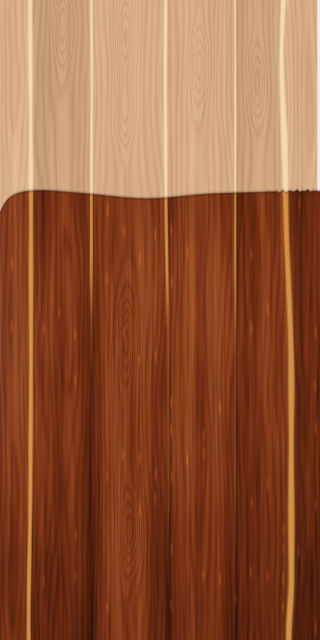
A Shadertoy shader for this texture:

```glsl
// Six vertical wood planks with pale sapwood seams, bare above and glossy varnish below.
#define RING_FREQ 5.5
#define RING_DEPTH 0.11
#define FIBRE_DEPTH 0.20
#define SEAM_SHADE 0.30
#define BARE_LOW vec3(0.66, 0.47, 0.33)
#define BARE_HIGH vec3(0.91, 0.755, 0.60)
#define STAIN_LOW vec3(0.20, 0.07, 0.03)
#define STAIN_MID vec3(0.44, 0.175, 0.07)
#define STAIN_HIGH vec3(0.67, 0.35, 0.17)
#define SAP_BARE vec3(0.96, 0.85, 0.69)
#define SAP_STAIN vec3(0.83, 0.57, 0.27)

const float SEAM_X[5] = float[5](0.097, 0.286, 0.521, 0.735, 0.892);
const float SEAM_WIDTH[5] = float[5](0.009, 0.0045, 0.0060, 0.0030, 0.0125);
const float SEAM_END[5] = float[5](-0.5, 0.46, 0.44, 0.43, -0.5);
const float PLANK_MID[6] = float[6](0.04, 0.195, 0.395, 0.62, 0.805, 0.96);
const float BARE_TONE[6] = float[6](0.78, 0.56, 0.70, 0.72, 0.58, 0.72);
const float STAIN_TONE[6] = float[6](0.60, 0.52, 0.66, 0.65, 0.56, 0.37);
// Centres of the oval growth figures.
const vec2 EYES[7] = vec2[7](vec2(0.39, 0.94), vec2(0.39, 0.83), vec2(0.395, 0.465),
    vec2(0.625, 0.90), vec2(0.195, 0.96), vec2(0.80, 0.87), vec2(0.41, 0.17));

vec2 hash2(vec2 p) {
    p = vec2(dot(p, vec2(127.1, 311.7)), dot(p, vec2(269.5, 183.3)));
    return fract(sin(p) * 43758.5) * 2.0 - 1.0;
}

float gradNoise(vec2 p) {
    vec2 i = floor(p), f = p - i, u = f * f * (3.0 - 2.0 * f), e = vec2(1.0, 0.0);
    float low = mix(dot(hash2(i), f), dot(hash2(i + e.xy), f - e.xy), u.x);
    float high = mix(dot(hash2(i + e.yx), f - e.yx), dot(hash2(i + e.xx), f - e.xx), u.x);
    return mix(low, high, u.y);
}

float bell(float x, float width) {
    x /= width;
    return exp(-x * x);
}

float seamCentre(int i, float y) {
    float x = SEAM_X[i] + 0.003 * gradNoise(vec2(float(i) * 7.3, y * 5.0));
    if (i == 0) x -= 0.007 * smoothstep(0.35, 0.0, y) + 0.003 * smoothstep(0.7, 1.0, y);
    if (i == 2) x += 0.008 * smoothstep(0.75, 0.40, y) - 0.003;
    if (i == 4) x += 0.019 * smoothstep(0.70, 0.42, y) - 0.013 * bell(y - 0.91, 0.11)
                   - 0.009 * smoothstep(0.10, 0.0, y);
    return x;
}

// Contours of a ridge lifted by the eyes give straight lines, arches and ovals.
float growthRings(vec2 p, int plank) {
    float dx = p.x - PLANK_MID[plank];
    float field = 11.0 * sqrt(dx * dx + 0.0003);
    field += 0.55 * gradNoise(vec2(p.x * 9.0 + float(plank) * 5.0, p.y * 3.0));
    field += 0.12 * gradNoise(p * vec2(30.0, 9.0));
    for (int i = 0; i < 7; i++) {
        vec2 d = p - EYES[i];
        field -= 0.65 * bell(d.x, 0.030) * bell(d.y, 0.055);
    }
    float wave = 0.5 + 0.5 * sin(6.2832 * RING_FREQ * field);
    return wave * wave - 0.4;
}

float varnishTop(float x) {
    float y = 0.699 - 0.032 * exp(-x / 0.025) + 0.004 * bell(x - 0.12, 0.10);
    y -= 0.009 * bell(x - 0.46, 0.15);
    float ragged = smoothstep(0.80, 0.90, x);
    return y + 0.003 * smoothstep(0.7, 1.0, x) + 0.006 * ragged * gradNoise(vec2(x * 90.0, 3.0));
}

void mainImage(out vec4 fragColor, in vec2 fragCoord) {
    vec2 p = fragCoord / iResolution.xy;
    vec2 px = 1.0 / iResolution.xy;

    // Seams: plank index, dark shoulders and pale sapwood.
    int plank = 0;
    float shade = 0.0, joint = 0.0, sap = 0.0, halo = 0.0;
    for (int i = 0; i < 5; i++) {
        float d = p.x - seamCentre(i, p.y);
        if (d > 0.0) plank++;
        float dist = abs(d);
        float inner = (i == 0 || i == 4) ? 0.45 : 1.0;
        shade += inner * exp(-dist / 0.028);
        joint += bell(d - 0.004, 0.004 + px.x * 0.5);
        float fade = smoothstep(SEAM_END[i] - 0.03, SEAM_END[i] + 0.16, p.y);
        float width = SEAM_WIDTH[i] * (0.8 + 0.7 * gradNoise(vec2(p.y * 8.0, float(i) * 3.7)));
        width *= 0.45 + 0.55 * fade;
        float band = 1.0 - smoothstep(width * 0.35, width + px.x, dist);
        float thread = (i == 2 || i == 3) ? 0.35 * smoothstep(0.08, 0.25, p.y) : 0.0;
        sap = max(sap, band * max(fade, thread));
        halo += fade * bell(d + 0.006, SEAM_WIDTH[i] * 1.8);
    }

    // Grain shared by both finishes.
    float fibre = gradNoise(p * vec2(95.0, 5.0)) + 0.7 * gradNoise(p * vec2(190.0, 14.0) + 9.0);
    float streak = gradNoise(p * vec2(26.0, 1.6) + 4.0);
    float figure = RING_DEPTH * growthRings(p, plank);
    float grain = FIBRE_DEPTH * fibre + 0.26 * streak;

    // Bare wood.
    float bareTone = BARE_TONE[plank] + 0.7 * grain - 1.5 * figure - 0.10 * shade;
    vec3 bare = mix(BARE_LOW, BARE_HIGH, clamp(bareTone, 0.0, 1.1));
    bare = mix(bare, SAP_BARE, clamp(sap * 0.85 + halo * 0.15, 0.0, 1.0));
    bare = mix(bare, vec3(0.93, 0.92, 0.92), smoothstep(0.989, 0.994, p.x));

    // Varnished wood: warm in the middle, darker towards the foot.
    float tone = STAIN_TONE[plank] + 1.15 * grain - 1.1 * figure - SEAM_SHADE * shade;
    tone += 0.10 * bell(p.y - 0.53, 0.18) - 0.13 * smoothstep(0.30, 0.0, p.y);
    tone += 0.16 * bell(p.x - 0.40, 0.05) * smoothstep(0.35, 0.12, p.y);
    tone += 0.14 * gradNoise(p * vec2(7.0, 5.0) + 2.0) - 0.12 * joint;
    tone = clamp(tone, 0.0, 1.1);
    vec3 stain = mix(STAIN_LOW, STAIN_MID, min(tone * 2.0, 1.0));
    stain = mix(stain, STAIN_HIGH, max(tone * 2.0 - 1.0, 0.0));
    stain = mix(stain, SAP_STAIN, clamp(sap * 0.85 + halo * 0.16, 0.0, 1.0));
    vec2 cell = p * vec2(20.0, 26.0), offset = hash2(floor(cell));
    vec2 fleck = (fract(cell) - 0.5 - 0.25 * offset) / vec2(0.07, 0.23);
    stain += vec3(0.14, 0.09, 0.04) * exp(-dot(fleck, fleck)) * step(0.72, offset.x);
    stain += vec3(0.04, 0.05, 0.055) * exp(-p.x / 0.06) * bell(p.y - 0.48, 0.25);

    // Varnish edge with a thin dark rim.
    float edge = p.y - varnishTop(p.x);
    vec3 col = mix(stain, bare, smoothstep(-px.y, px.y, edge));
    col *= 1.0 - 0.22 * bell(edge, 0.0025);
    fragColor = vec4(clamp(col, 0.0, 1.0), 1.0);
}
```
